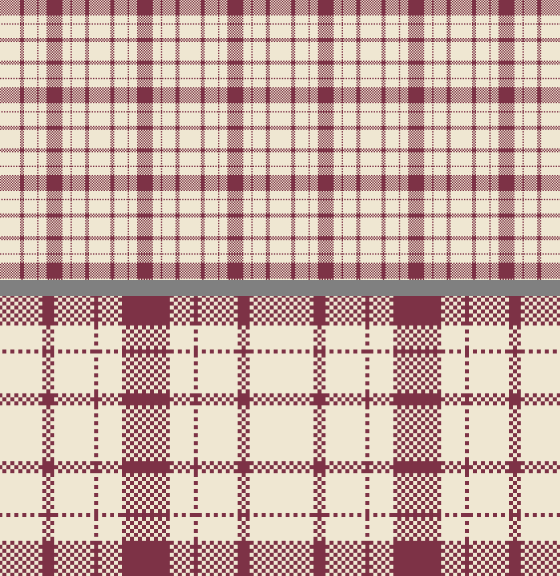
Top, the full canvas; bottom, a detail of the centre.
A Shadertoy shader for this pattern:

```glsl
// Two-colour plain-weave tartan: wide bands, thin dotted lines and paired medium lines.

const float THREADS_TALL = 210.6;            // threads over the canvas height
const vec2 REPEAT = vec2(68.0, 66.0);        // threads per repeat, across and up
const vec2 BAND_CENTER = vec2(41.0, 7.0);    // middle of the first wide band, in threads
const vec3 CREAM = vec3(0.937, 0.906, 0.824);
const vec3 WINE = vec3(0.490, 0.196, 0.275);
const int SAMPLES = 6;                       // smoothing samples per pixel side

// 1 when x lies within halfWidth of center
float line(float x, float center, float halfWidth) {
    return step(abs(x - center), halfWidth);
}

// 1 for a wine thread, 0 for cream; stripes mirror about the wide band
float threadDye(float index, float period, float bandCenter) {
    float offset = index + 0.5 - bandCenter;
    float d = abs(mod(offset + 0.5 * period, period) - 0.5 * period);
    float band = line(d, 0.0, 6.0);
    float thin = line(d, 12.5, 0.5);
    float medium = line(d, 24.5, 1.5);
    return max(band, max(thin, medium));
}

// Warp and weft alternate on top, over one and under one
float weave(vec2 p) {
    vec2 cell = floor(p);
    float warp = threadDye(cell.x, REPEAT.x, BAND_CENTER.x);
    float weft = threadDye(cell.y, REPEAT.y, BAND_CENTER.y);
    return mix(warp, weft, mod(cell.x + cell.y, 2.0));
}

void mainImage(out vec4 fragColor, in vec2 fragCoord) {
    float threadsPerPixel = THREADS_TALL / iResolution.y;

    // Average the weave over the pixel area
    float wine = 0.0;
    for (int j = 0; j < SAMPLES; j++) {
        for (int i = 0; i < SAMPLES; i++) {
            vec2 jitter = (vec2(i, j) + 0.5) / float(SAMPLES) - 0.5;
            wine += weave((fragCoord + jitter) * threadsPerPixel);
        }
    }
    wine /= float(SAMPLES * SAMPLES);

    fragColor = vec4(mix(CREAM, WINE, wine), 1.0);
}
```
